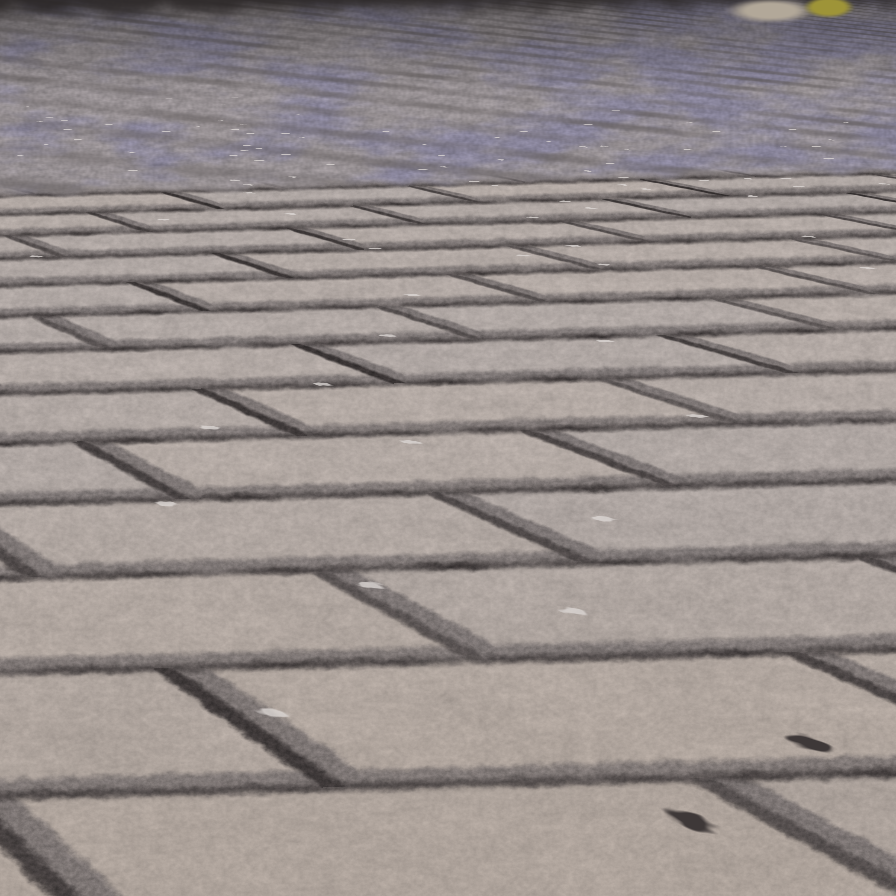
A WebGL 1 fragment shader for this texture:

```glsl
precision highp float;
// Weathered concrete pavers in running bond, receding to a bluish far paving.

uniform vec2 u_resolution;

const float HORIZON = 0.156;     // height of the vanishing line above the canvas
const float ROW_SCALE = 6.691;   // rows per unit of inverse depth
const float PAVER_LENGTH = 0.82; // paver length at unit depth
const float FAR_ROW = 12.1;      // row at which the far paving starts

const vec3 STONE = vec3(0.695, 0.660, 0.643);
const vec3 STONE_WARM = vec3(0.665, 0.622, 0.590);
const vec3 BEVEL = vec3(0.44, 0.415, 0.415);
const vec3 GAP = vec3(0.21, 0.19, 0.19);
const vec3 FAR_GREY = vec3(0.575, 0.550, 0.560);
const vec3 FAR_BLUE = vec3(0.520, 0.505, 0.590);
const vec3 CHIP = vec3(0.86, 0.84, 0.83);

float hash(vec2 p) {
  p = fract(p * vec2(0.1031, 0.1137));
  p += dot(p, p.yx + 33.33);
  return fract((p.x + p.y) * p.x * 7.31);
}

vec2 gradient(vec2 cell) {
  float a = 6.2832 * hash(cell);
  return vec2(cos(a), sin(a));
}

// Gradient noise, about -0.7 to 0.7
float noise(vec2 p) {
  vec2 i = floor(p), f = fract(p);
  vec2 w = f * f * f * (f * (f * 6.0 - 15.0) + 10.0);
  vec2 e = vec2(1.0, 0.0);
  float low = mix(dot(gradient(i), f), dot(gradient(i + e), f - e), w.x);
  float high = mix(dot(gradient(i + e.yx), f - e.yx), dot(gradient(i + 1.0), f - 1.0), w.x);
  return mix(low, high, w.y);
}

float fbm(vec2 p) {
  float sum = 0.0, amp = 0.6;
  for (int i = 0; i < 4; i++) {
    sum += amp * noise(p);
    p = p * 2.03 + 17.3;
    amp *= 0.55;
  }
  return sum;
}

float band(float x, float lo, float hi, float soft) {
  return smoothstep(lo - soft, lo + soft, x) * (1.0 - smoothstep(hi - soft, hi + soft, x));
}

// Signed distance to the nearest whole number
float toJoint(float x) { return fract(x + 0.5) - 0.5; }

// One ragged ellipse in a random share of the grid cells
float flecks(vec2 g, vec2 radius, float share, float seed) {
  vec2 cell = floor(g) + seed;
  vec2 centre = 0.3 + 0.4 * vec2(hash(cell + 3.7), hash(cell + 9.1));
  float d = length((fract(g) - centre) / radius) + 0.5 * noise(g * 9.0);
  return step(hash(cell + 21.0), share) * (1.0 - smoothstep(0.7, 1.2, d));
}

float rowAt(float y) { return ROW_SCALE / max(y + HORIZON, 0.03) - 6.488; }

// Near pavers: p is the canvas point with y down, g is (paver, row)
vec3 nearPaving(vec2 p, vec2 g, float depth, float px) {
  float row = floor(g.y);
  float along = g.x - 0.75 + 0.5 * mod(row, 2.0);
  float rough = fbm(p * vec2(45.0, 70.0));
  float grain = fbm(p * vec2(150.0, 190.0));

  // Stone face, with a tone for each paver
  float tone = hash(vec2(floor(along), row) + 40.0) - 0.5;
  vec3 col = mix(STONE, STONE_WARM, smoothstep(0.35, 1.0, p.y) * 0.7 + tone * 0.5);
  col *= 1.0 + 0.05 * tone + 0.09 * rough + 0.10 * grain + 0.06 * fbm(g * vec2(5.0, 3.0));

  // Distances from the joints, in canvas units
  float bed = toJoint(g.y) * depth * depth / ROW_SCALE + 0.006 * depth * rough;
  float head = toJoint(along) * PAVER_LENGTH * depth + 0.012 * depth * rough;
  float soft = px + 0.004 * depth;
  float bedWear = clamp(0.62 + 0.8 * noise(g * vec2(7.0, 1.0)), 0.25, 1.0);
  float headWear = mix(0.45, 1.0, hash(vec2(floor(along + 0.5), row) + 70.0));

  // Worn bevels, then the dark gaps
  float bevel = max(band(bed, -0.003 * depth, 0.018 * depth, soft) * 0.75,
                    band(head, -0.015 * depth, 0.050 * depth, soft * 1.6) * 0.8);
  float gap = max(band(bed, -0.005 * depth, 0.005 * depth, soft) * bedWear,
                  band(head, -0.020 * depth, 0.010 * depth, soft * 1.5) * headWear);
  col = mix(col, BEVEL * (1.0 + 0.35 * grain), bevel);
  return mix(col, GAP * (1.0 + 0.5 * grain), gap);
}

// Far pavers: slanted thin courses, blurred and stained blue
vec3 farPaving(vec2 p) {
  float course = 0.62 * rowAt(p.y - 0.11 * (p.x - 0.5));
  float stain = fbm(p * vec2(7.0, 22.0));
  vec3 col = mix(FAR_GREY, FAR_BLUE, smoothstep(-0.2, 0.3, stain + 0.25 * (p.x - 0.5)));
  col *= 1.0 + 0.22 * fbm(p * vec2(45.0, 150.0)) + 0.10 * noise(p * 230.0);
  float line = 1.0 - smoothstep(0.05, 0.30, abs(toJoint(course)));
  float worn = clamp(0.45 + noise(p * vec2(9.0, 40.0)), 0.05, 1.0);
  col = mix(col, BEVEL * 0.85, 0.7 * line * worn);
  return col * mix(0.72, 1.03, smoothstep(0.0, 0.12, p.y));
}

void main() {
  vec2 p = gl_FragCoord.xy / u_resolution;
  p.y = 1.0 - p.y;
  float px = 1.0 / min(u_resolution.x, u_resolution.y);
  float depth = p.y + HORIZON;
  vec2 g = vec2((p.x + 1.107) / (PAVER_LENGTH * depth), rowAt(p.y + 0.026 * (p.x - 0.5)));

  float isFar = smoothstep(FAR_ROW - 0.2, FAR_ROW + 0.4, g.y + 0.4 * noise(p * 25.0));
  vec3 col = mix(nearPaving(p, g, depth, px), farPaving(p), isFar);

  // Pale chips, thicker at the change of paving, and dark pebbles in front
  float edgeDust = band(p.y, 0.14, 0.21, 0.02);
  float chips = flecks(g * vec2(8.0, 2.5), vec2(0.16, 0.10), 0.05 + 0.09 * edgeDust, 5.0);
  col = mix(col, CHIP, 0.8 * chips * smoothstep(0.08, 0.15, p.y));
  float pebbles = flecks(g * vec2(5.0, 2.0), vec2(0.11, 0.15), 0.08, 90.0);
  col = mix(col, GAP * 1.15, pebbles * smoothstep(0.68, 0.74, p.y));

  // Shadow along the top, with a pale scrap and a yellow leaf
  float shade = 1.0 - smoothstep(0.002, 0.028, p.y + 0.012 * p.x + 0.01 * noise(p * 30.0));
  col = mix(col, GAP * 0.8, 0.9 * shade);
  float scrap = length((p - vec2(0.86, 0.012)) / vec2(0.05, 0.014));
  float leaf = length((p - vec2(0.925, 0.008)) / vec2(0.028, 0.012));
  col = mix(col, vec3(0.70, 0.66, 0.60), 1.0 - smoothstep(0.5, 1.1, scrap));
  col = mix(col, vec3(0.62, 0.58, 0.22), 1.0 - smoothstep(0.6, 1.1, leaf));

  gl_FragColor = vec4(clamp(col, 0.0, 1.0), 1.0);
}
```
